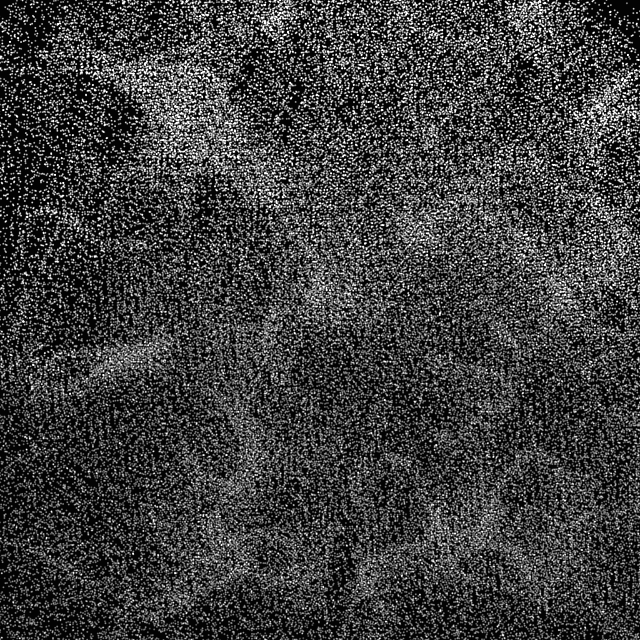
Give the GLSL for this texture, as a three.js fragment shader.

```glsl
// Monochrome dust: a dense cloud of tiny soft grains on black.
// Each cell of a fine grid may hold one jittered grain; warped noise sets how
// likely it is, and one-sided noise ridges gather grains into faint folds.
#define GRID 384.0
#define GRAIN_RADIUS 0.95
#define BASE_CHANCE 0.23
#define CLOUD_GAIN 0.42
#define FOLD_GAIN 0.34
#define DIM_GRAIN 0.47
#define BRIGHT_GRAIN 0.80
#define WARP 0.07
#define FOLD_SCALE 6.0

varying vec2 vUv;

float hash(vec2 p) {
  return fract(sin(dot(p, vec2(127.1, 311.7))) * 43758.545);
}

float noise(vec2 p) {
  vec2 cell = floor(p);
  vec2 f = fract(p);
  f = f * f * (3.0 - 2.0 * f);
  float low = mix(hash(cell), hash(cell + vec2(1.0, 0.0)), f.x);
  float high = mix(hash(cell + vec2(0.0, 1.0)), hash(cell + 1.0), f.x);
  return mix(low, high, f.y);
}

// Broad, smooth light and dark areas
float clouds(vec2 p) {
  return 0.55 * noise(p * 4.0 + 3.7) + 0.3 * noise(p * 9.0 + 11.2)
       + 0.15 * noise(p * 21.0 + 5.1);
}

// Thin wavy creases, sharp on one side and fading out on the other
float folds(vec2 p) {
  float sum = 0.0;
  for (int i = 0; i < 3; i++) {
    float layer = float(i);
    vec2 q = mat2(0.8, 0.6, -0.6, 0.8) * p * vec2(1.0, 1.25);
    q = q * (FOLD_SCALE + 2.5 * layer) + 17.3 * layer;
    float level = noise(q) - 0.5;
    float falloff = level > 0.0 ? 45.0 : 9.0;
    float patches = smoothstep(0.4, 0.75, noise(p * 7.0 + 31.0 * layer + 8.0));
    sum += exp(-abs(level) * falloff) * patches;
  }
  return sum;
}

// Grains are sparser but brighter towards the top and the sides
float brightZone(vec2 p) {
  float side = smoothstep(0.25, 0.5, abs(p.x - 0.5));
  return smoothstep(0.35, 1.0, p.y + 0.3 * side * p.y);
}

float grainChance(vec2 p, float zone) {
  vec2 bend = vec2(noise(p * 6.0 + 2.3), noise(p * 6.0 + 47.9)) - 0.5;
  vec2 warped = p + 2.0 * WARP * bend;
  float chance = BASE_CHANCE + CLOUD_GAIN * clouds(warped) + FOLD_GAIN * folds(warped);
  chance *= mix(1.1, 0.76, zone);

  // Dark upper corners and slightly thinner borders
  float corner = length(vec2(0.5 - abs(p.x - 0.5), (1.0 - p.y) * 1.6));
  float border = min(0.5 - abs(p.x - 0.5), p.y);
  chance *= smoothstep(-0.05, 0.17, corner);
  return chance * mix(0.75, 1.0, smoothstep(0.0, 0.1, border));
}

void main() {
  vec2 gridPos = vUv * GRID;
  vec2 home = floor(gridPos);
  float light = 0.012;

  // Add up the soft grains of the neighbouring cells
  for (int y = -1; y <= 1; y++) {
    for (int x = -1; x <= 1; x++) {
      vec2 cell = home + vec2(float(x), float(y));
      vec2 center = cell + vec2(hash(cell + 0.31), hash(cell + 7.77));
      vec2 place = (cell + 0.5) / GRID;
      float zone = brightZone(place);
      float present = step(hash(cell + 19.43), grainChance(place, zone));
      float glow = mix(DIM_GRAIN, BRIGHT_GRAIN, zone) * mix(0.75, 1.25, hash(cell + 53.9));
      float falloff = 1.0 - smoothstep(0.0, GRAIN_RADIUS, distance(gridPos, center));
      light += present * glow * falloff;
    }
  }

  gl_FragColor = vec4(vec3(min(light, 1.0)), 1.0);
}
```
